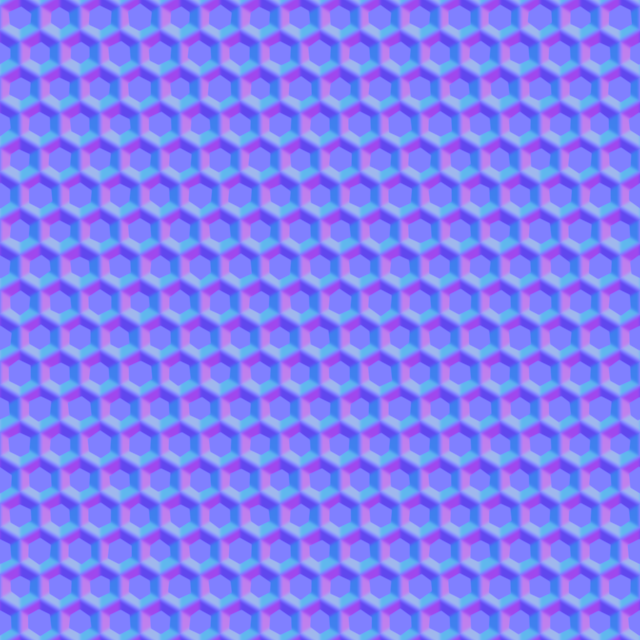
A WebGL 1 fragment shader for this texture map:

```glsl
precision highp float;

uniform vec2 u_resolution;

const vec2 CELLS = vec2(16.0, 18.0);   // columns and rows, rows even so it wraps
const float ROW_HEIGHT = 0.8660254;    // row spacing of a regular hex grid
const float SIXTH_TURN = 1.0471976;

float hash(vec2 cell, float salt) {
  vec3 p = fract(vec3(cell, salt) * vec3(0.1031, 0.1130, 0.1397) + 0.137);
  p += dot(p, p.yzx + 33.33);
  return fract((p.x + p.y) * p.z);
}

float signedHash(vec2 cell, float salt) {
  return 2.0 * hash(cell, salt) - 1.0;
}

vec2 direction(float angle) {
  return vec2(cos(angle), sin(angle));
}

// Centre of the nearest hexagon; odd rows are shifted by half a cell
vec2 nearestCentre(vec2 q) {
  vec2 evenRow = vec2(floor(q.x + 0.5), 2.0 * floor(0.5 * q.y + 0.25) + 0.5);
  vec2 oddRow = vec2(floor(q.x) + 0.5, 2.0 * floor(0.5 * q.y - 0.25) + 1.5);
  vec2 toEven = (q - evenRow) * vec2(1.0, ROW_HEIGHT);
  vec2 toOdd = (q - oddRow) * vec2(1.0, ROW_HEIGHT);
  return dot(toEven, toEven) < dot(toOdd, toOdd) ? evenRow : oddRow;
}

// Slope of the six walls, softened at the creases and at the cell border
vec2 wallSlope(vec2 p, float steepness, float creaseSharpness, float ridgeWidth) {
  vec2 blended = vec2(0.0);
  float total = 0.0;
  float reach = 0.0;
  for (int i = 0; i < 6; i++) {
    vec2 side = direction(float(i) * SIXTH_TURN);
    float along = dot(p, side);
    float weight = exp(creaseSharpness * along);
    blended += side * weight;
    total += weight;
    reach = max(reach, along);
  }
  float ridge = 2.0 * smoothstep(-ridgeWidth, ridgeWidth, 0.5 - reach) - 1.0;
  return -steepness * ridge * blended / total;
}

// Signed distance to the flat floor, an uneven hexagon with rounded corners
float floorDistance(vec2 p, vec2 cell, float radius, float cornerSharpness) {
  float size = radius + 0.022 * signedHash(cell, 11.0);
  float total = 0.0;
  for (int i = 0; i < 6; i++) {
    float k = float(i);
    float tilt = 0.11 * signedHash(cell, k + 21.0);
    float offset = size + 0.018 * signedHash(cell, k + 41.0);
    total += exp(cornerSharpness * (dot(p, direction(k * SIXTH_TURN + tilt)) - offset));
  }
  return log(total) / cornerSharpness;
}

vec3 encodeNormal(vec2 slope) {
  return 0.5 + 0.5 * vec3(slope, sqrt(1.0 - dot(slope, slope)));
}

void main() {
  vec2 q = gl_FragCoord.xy / u_resolution * CELLS;
  vec2 centre = nearestCentre(q);
  vec2 cell = mod(centre, CELLS);
  vec2 p = (q - centre) * vec2(1.0, ROW_HEIGHT);

  float soft = CELLS.x / min(u_resolution.x, u_resolution.y);
  float wall = smoothstep(-soft, soft, floorDistance(p, cell, 0.258, 90.0));
  vec2 slope = wallSlope(p, 0.5, 45.0, 0.1) * wall;

  gl_FragColor = vec4(encodeNormal(slope), 1.0);
}
```
